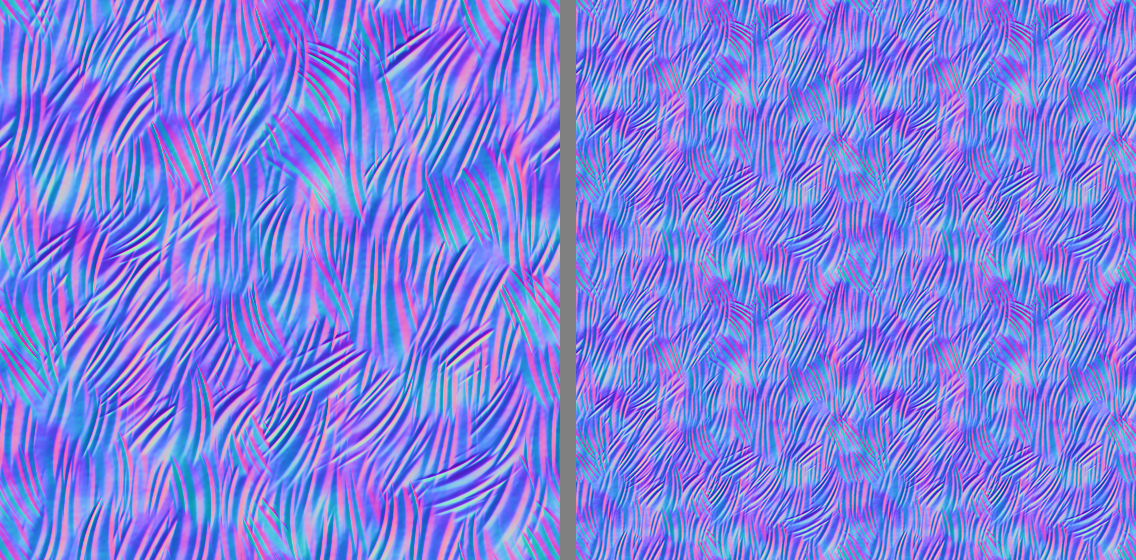
Left: one tile. Right: repeated 2 by 2.
Reproduce this texture map procedurally as a WebGL 2 fragment shader.

```glsl
#version 300 es
precision highp float;
// Tiling normal map of shaggy fur: soft overlapping tufts of curved, pointed strands.

uniform vec2 u_resolution;
out vec4 fragColor;

const float TUFTS = 13.0; // tufts along each side of the tile

float hash(vec2 p) {
    return fract(sin(dot(p, vec2(127.1, 311.7))) * 43758.5453);
}

// Value noise that wraps after a whole number of cells each way
float wrapNoise(vec2 p, vec2 cells) {
    p *= cells;
    vec2 i = floor(p), f = fract(p);
    f = f * f * (3.0 - 2.0 * f);
    vec2 a = mod(i, cells), b = mod(i + 1.0, cells);
    return mix(mix(hash(a), hash(vec2(b.x, a.y)), f.x),
               mix(hash(vec2(a.x, b.y)), hash(b), f.x), f.y);
}

// Height of one strand across its width, a little steeper on the right
float strandProfile(float x) {
    return smoothstep(0.0, 0.6, x) * (1.0 - smoothstep(0.48, 1.0, x));
}

// Height of one tuft at an offset from its centre
float tuftHeight(vec2 offset, vec2 cell, float lean) {
    float seed = hash(cell + 3.7);
    float bend = hash(cell + 11.3) - 0.5;
    float fan = hash(cell + 23.9) - 0.5;
    float along = dot(offset, vec2(sin(lean), cos(lean))) / 0.095;
    float across = dot(offset, vec2(cos(lean), -sin(lean)));
    float dome = along * along + across * across / 0.0032;

    // Bend and spread the strands, then vary their widths
    float v = clamp(along, -1.5, 1.5);
    float u = (across + 0.05 * bend * v * v) / (1.0 + 1.1 * fan * v);
    float s = u / mix(0.017, 0.026, hash(cell + 41.9)) + seed * 9.0;
    s += 0.2 * sin(2.0 * s + 6.0 * seed);

    // Each strand has its own height and reach, and narrows to its tips
    float vary = hash(vec2(floor(s), 7.0 + 50.0 * seed));
    float place = hash(vec2(floor(s), 90.0 + 50.0 * seed)) - 0.5;
    float reach = 1.0 - smoothstep(0.2, 1.2, abs(v - 0.8 * place));
    float x = (fract(s) - 0.5) / (0.4 + 0.6 * reach) + 0.5;
    float strand = strandProfile(x) * (0.45 + 0.55 * vary) * reach;
    return 0.0145 * strand - 0.015 * dome + 0.018 * seed;
}

// Higher tufts cover lower ones, with a soft blend where they meet
float furHeight(vec2 p) {
    vec2 home = floor(p * TUFTS);
    float blend = 0.0024;
    float total = 1e-20;
    for (int y = -2; y <= 2; y++) {
        for (int x = -2; x <= 2; x++) {
            vec2 place = home + vec2(x, y);
            vec2 cell = mod(place, TUFTS);
            vec2 jitter = vec2(hash(cell), hash(cell + 57.1));
            vec2 centre = (place + jitter) / TUFTS;
            float lean = 0.2 + 1.25 * (wrapNoise(centre, vec2(7.0)) - 0.5)
                       + 0.95 * (hash(cell + 71.3) - 0.5);
            total += exp(tuftHeight(p - centre, cell, lean) / blend);
        }
    }
    // Broad swells, upright lumps and fine grain
    return blend * log(total) + 0.042 * wrapNoise(p, vec2(10.0, 8.0))
         + 0.018 * wrapNoise(p + 0.37, vec2(22.0, 14.0))
         + 0.0028 * wrapNoise(p, vec2(60.0, 44.0))
         + 0.0007 * wrapNoise(p, vec2(140.0));
}

void main() {
    vec2 p = gl_FragCoord.xy / u_resolution;
    float span = 0.0022;
    float h = furHeight(p);
    vec2 slope = vec2(furHeight(p + vec2(span, 0.0)) - h,
                      furHeight(p + vec2(0.0, span)) - h) / span;

    // Encode the surface normal with green pointing down
    vec3 normal = normalize(vec3(-slope.x, slope.y, 1.0));
    fragColor = vec4(0.5 + 0.5 * normal, 1.0);
}
```
